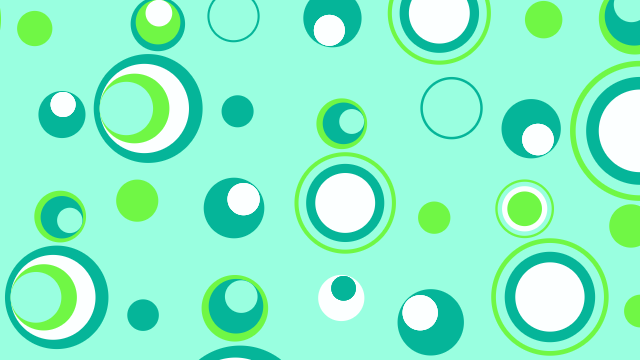
A Shadertoy shader for this pattern:

```glsl
#define CELL 0.27      // lattice spacing, in canvas heights
#define JITTER 0.32    // random shift of a motif, in cells
#define GAP 0.96       // share of free distance a motif may fill
#define BIG 0.24       // size weights of the motif families
#define MEDIUM 0.12
#define EYE 0.095
#define DOT 0.055
#define SEED 17.0

const int MINT = 0, WHITE = 1, TEAL = 2, GREEN = 3;
const vec3 PALETTE[4] = vec3[4](
    vec3(0.60, 1.00, 0.88), vec3(0.99, 1.00, 1.00),
    vec3(0.02, 0.71, 0.60), vec3(0.44, 0.97, 0.27));

// Disc radii and centre shifts of the stacked layouts
const vec4 RING_RADII = vec4(1.0, 0.92, 0.77, 0.59);
const vec4 MOON_RADII = vec4(1.0, 0.82, 0.64, 0.49);
const vec4 MOON_SHIFT = vec4(0.0, 0.07, 0.25, 0.40);
const vec4 EYE_RADII = vec4(1.0, 0.53, 0.53, 0.53);
const vec4 EYE_SHIFT = vec4(0.0, 0.43, 0.43, 0.43);

struct Motif { vec4 radii; vec4 shift; ivec4 colors; };

vec2 hash2(vec2 cell) {
    vec3 q = fract((cell.xyx + SEED) * vec3(0.1031, 0.1030, 0.0973));
    q += dot(q, q.yzx + 33.33);
    return fract((q.xx + q.yz) * q.zy);
}

// Skewed five-cell repeat keeps the big motifs apart
int familyOf(vec2 cell) {
    return int(mod(cell.x + 2.0 * cell.y + 0.5, 5.0));
}

vec2 centerOf(vec2 cell) {
    return (cell + 0.5 + JITTER * (hash2(cell) - 0.5)) * CELL;
}

float weightOf(vec2 cell) {
    int family = familyOf(cell);
    if (family == 0) return BIG;
    if (family == 1) return DOT;
    if (family == 2) return MEDIUM;
    if (family == 3) return mix(DOT, 0.14, hash2(cell + 50.0).x);
    return EYE;
}

// Neighbours share the distance between them by weight, so none overlap
float radiusOf(vec2 cell, vec2 center) {
    float weight = weightOf(cell), radius = weight;
    for (int y = -1; y <= 1; y++)
    for (int x = -1; x <= 1; x++) {
        if (x == 0 && y == 0) continue;
        vec2 other = cell + vec2(x, y);
        float share = weight / (weight + weightOf(other));
        radius = min(radius, GAP * share * distance(center, centerOf(other)));
    }
    return radius;
}

Motif rings(ivec4 colors) { return Motif(RING_RADII, vec4(0.0), colors); }
Motif moons(ivec4 colors) { return Motif(MOON_RADII, MOON_SHIFT, colors); }
Motif eye(int ball, int pupil) {
    return Motif(EYE_RADII, EYE_SHIFT, ivec4(ball, pupil, pupil, pupil));
}
Motif plainDisc(int color) { return rings(ivec4(color)); }

Motif motifOf(int family, float pick) {
    if (family == 0) {
        if (pick < 0.5) return moons(ivec4(TEAL, WHITE, GREEN, MINT));
        return rings(ivec4(GREEN, MINT, TEAL, WHITE));
    }
    if (family == 1) return plainDisc(pick < 0.65 ? GREEN : TEAL);
    if (family == 2) {
        if (pick < 0.35) return moons(ivec4(GREEN, TEAL, TEAL, MINT));
        if (pick < 0.65) return moons(ivec4(TEAL, GREEN, GREEN, WHITE));
        return rings(ivec4(GREEN, MINT, WHITE, GREEN));
    }
    if (family == 3) {
        if (pick < 0.3) return plainDisc(GREEN);
        if (pick < 0.65) return eye(WHITE, TEAL);
        return rings(ivec4(TEAL, MINT, MINT, MINT));
    }
    if (pick < 0.7) return eye(WHITE, TEAL);
    return eye(TEAL, WHITE);
}

void mainImage(out vec4 fragColor, in vec2 fragCoord) {
    vec2 p = fragCoord / iResolution.y;
    float pixel = 1.0 / iResolution.y;
    vec2 home = floor(p / CELL);
    vec3 color = PALETTE[MINT];

    for (int y = -1; y <= 1; y++)
    for (int x = -1; x <= 1; x++) {
        vec2 cell = home + vec2(x, y);
        vec2 center = centerOf(cell);
        if (distance(p, center) > weightOf(cell) + pixel) continue;

        float radius = radiusOf(cell, center);
        int family = familyOf(cell);
        vec2 rnd = hash2(cell + 50.0);
        Motif motif = motifOf(family, rnd.x);

        // Big moons face left, the others any way
        float angle = family == 0 ? 3.1416 : 6.2832 * rnd.y;
        vec2 facing = vec2(cos(angle), sin(angle));

        // Stack the discs from the outside in
        for (int i = 0; i < 4; i++) {
            vec2 offset = p - center - facing * motif.shift[i] * radius;
            float edge = length(offset) - motif.radii[i] * radius;
            float cover = clamp(0.5 - edge / pixel, 0.0, 1.0);
            color = mix(color, PALETTE[motif.colors[i]], cover);
        }
    }
    fragColor = vec4(color, 1.0);
}
```
